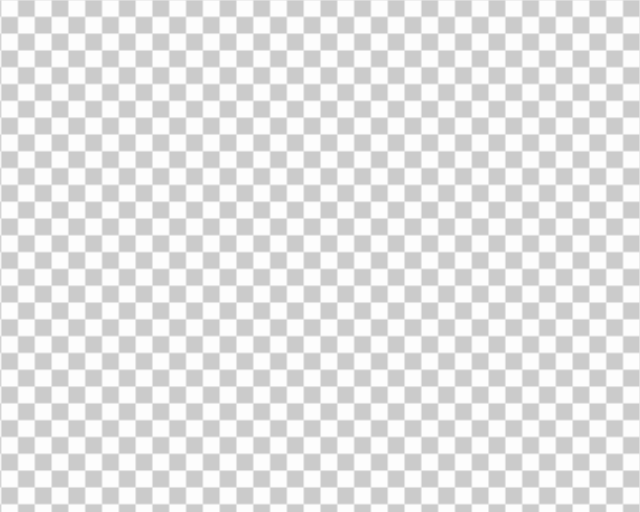
Reproduce this pattern procedurally as a Shadertoy shader.

```glsl
// Soft-edged checkerboard of pale grey and near-white squares.

// Signed square wave: +1 in even cells, -1 in odd ones, with a linear ramp at each edge.
vec2 softSquareWave(vec2 p, float halfRamp) {
    vec2 edgeDistance = abs(mod(p - 0.5, 2.0) - 1.0) - 0.5;
    return clamp(edgeDistance / halfRamp, -1.0, 1.0);
}

void mainImage(out vec4 fragColor, in vec2 fragCoord) {
    // Square cells, counted from the top left corner
    float cellsPerPixel = 38.08 / iResolution.x;
    vec2 fromTopLeft = vec2(fragCoord.x, iResolution.y - fragCoord.y);
    vec2 cell = fromTopLeft * cellsPerPixel - vec2(0.07, 0.0);

    // The ramp never gets narrower than one pixel
    vec2 wave = softSquareWave(cell, max(0.065, 0.5 * cellsPerPixel));

    // Equal parity is light, unequal parity is grey
    float lightness = 0.5 + 0.5 * wave.x * wave.y;
    fragColor = vec4(vec3(mix(0.797, 0.994, lightness)), 1.0);
}
```
